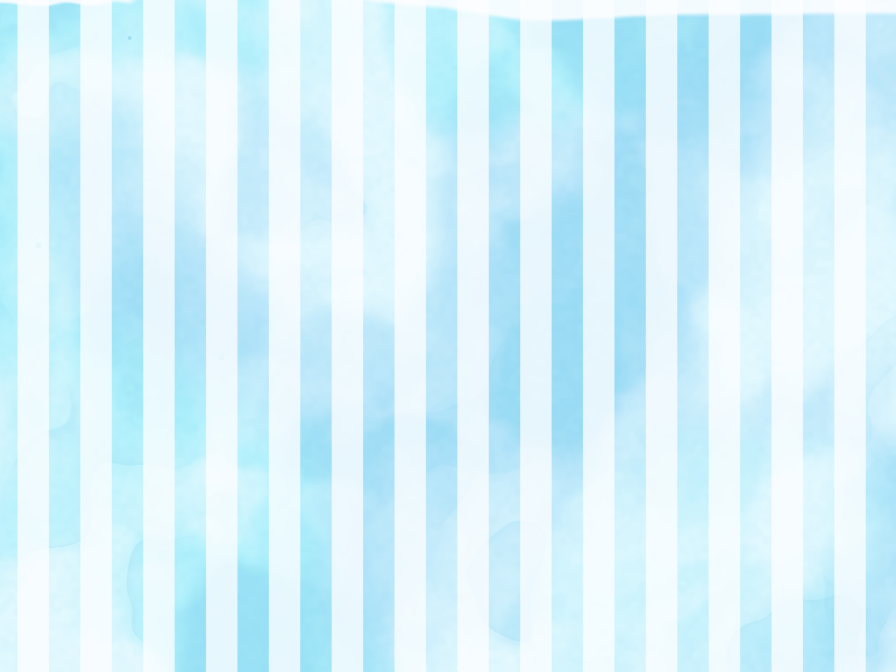
Write a WebGL 2 fragment shader that draws this pattern.

```glsl
#version 300 es
precision highp float;

uniform vec2 u_resolution;
out vec4 outColor;

// Stripe layout, in repeats across the canvas width
const float STRIPES = 14.26;
const float STRIPE_PHASE = 0.279;
const float WHITE_WIDTH = 0.5;
const float VEIL_OPACITY = 0.78;

// Watercolour behaviour
const float WARP = 0.045;
const float EDGE_STRENGTH = 0.30;
const float GRAIN = 0.025;
const float TORN_DEPTH = 0.05;
const float SPECK_GRID = 7.0;
const float SPECK_RARITY = 0.94;

// Palette
const vec3 PAPER = vec3(0.99, 0.995, 1.0);
const vec3 PALE = vec3(0.88, 0.97, 0.995);
const vec3 CYAN = vec3(0.68, 0.94, 0.985);
const vec3 SKY = vec3(0.70, 0.89, 0.975);
const vec3 DEEP = vec3(0.56, 0.85, 0.95);

vec2 hash2(vec2 p) {
    vec3 q = fract(p.xyx * vec3(0.1031, 0.1030, 0.0973));
    q += dot(q, q.yzx + 33.33);
    return fract((q.xx + q.yz) * q.zy);
}

// Soft cellular noise: each scattered point spreads its own tone
float wash(vec2 p) {
    vec2 cell = floor(p);
    float tone = 0.0, weight = 0.0;
    for (int y = -1; y <= 1; y++) {
        for (int x = -1; x <= 1; x++) {
            vec2 id = cell + vec2(x, y);
            vec2 d = id + 0.15 + 0.7 * hash2(id) - p;
            float w = exp(-5.0 * dot(d, d));
            tone += w * hash2(id + 71.7).x;
            weight += w;
        }
    }
    return tone / weight;
}

// Layered sines bend the blots into irregular shapes
vec2 bend(vec2 p) {
    vec2 offset = vec2(0.0);
    float scale = 5.0, amount = WARP;
    for (int i = 0; i < 5; i++) {
        offset += amount * sin(scale * (p.yx + offset.yx) + vec2(1.3, 4.1) * float(i + 1));
        p = mat2(0.8, 0.6, -0.6, 0.8) * p;
        scale *= 1.9;
        amount *= 0.56;
    }
    return offset;
}

// Pigment gathers on one side of a drying contour and fades on the other
float dryEdge(float tone, float level) {
    float d = tone - level;
    return smoothstep(-0.008, 0.008, d) * exp(-14.0 * max(d, 0.0));
}

vec3 watercolour(vec2 p, float across) {
    vec2 q = p + bend(p);
    float broad = wash(q * 3.1 + 12.0);
    float blots = wash(q * 7.0 + 40.0);
    float detail = wash(q * 17.0 + 90.0);
    float tone = 0.50 * broad + 0.33 * blots + 0.17 * detail;

    // Cooler cyan on the left, softer sky blue on the right
    float hue = wash(q * 2.3 + 150.0) + 0.7 * (across - 0.5);
    vec3 pigment = mix(CYAN, SKY, smoothstep(0.25, 0.75, hue));
    vec3 paint = mix(PALE, pigment, smoothstep(0.25, 0.70, tone));

    // Dark pools and broken drying edges
    paint = mix(paint, DEEP, 0.65 * smoothstep(0.60, 0.80, tone));
    float broken = smoothstep(0.45, 0.75, wash(p * 5.0 + 200.0));
    float edges = dryEdge(blots, 0.62) + 0.7 * dryEdge(broad + 0.2 * detail, 0.68);
    paint = mix(paint, DEEP, EDGE_STRENGTH * broken * edges);

    // Paper grain
    float grain = wash(p * 95.0) - 0.5;
    return paint + GRAIN * grain * vec3(1.0, 0.5, 0.2);
}

// Sparse small splashes of pigment
float specks(vec2 p) {
    vec2 g = p * SPECK_GRID;
    vec2 id = floor(g);
    vec2 pick = hash2(id + 310.0);
    float d = length(fract(g) - 0.2 - 0.6 * hash2(id + 5.0));
    float radius = mix(0.012, 0.03, pick.y);
    return step(SPECK_RARITY, pick.x) * (1.0 - smoothstep(0.5 * radius, 1.5 * radius, d));
}

void main() {
    vec2 uv = gl_FragCoord.xy / u_resolution;
    vec2 p = gl_FragCoord.xy / u_resolution.y;

    vec3 color = watercolour(p, uv.x);
    color = mix(color, DEEP, 0.8 * specks(p));

    // Bare paper along the ragged top of the wash
    float ragged = wash(vec2(p.x * 5.0, 3.0) + 6.0 * bend(p * 1.5)) - 0.25;
    float tear = TORN_DEPTH * ragged - (1.0 - uv.y);
    color = mix(color, PAPER, 0.9 * smoothstep(-0.004, 0.006, tear));

    // Translucent white stripes
    float center = STRIPE_PHASE + 0.5 * WHITE_WIDTH;
    float dist = abs(fract(uv.x * STRIPES - center + 0.5) - 0.5);
    float soft = 0.75 * STRIPES / u_resolution.x;
    float stripe = smoothstep(-soft, soft, 0.5 * WHITE_WIDTH - dist);
    outColor = vec4(mix(color, PAPER, VEIL_OPACITY * stripe), 1.0);
}
```
